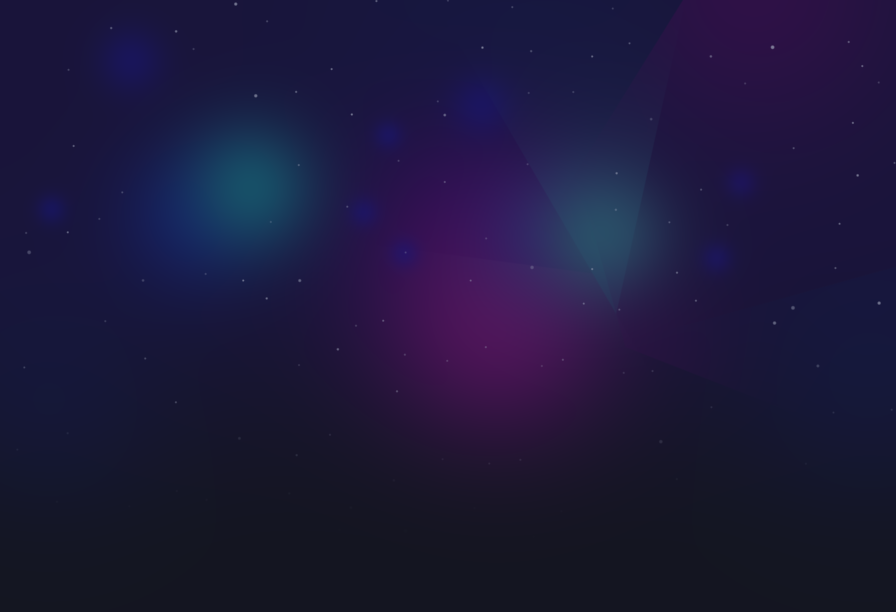
Write a Shadertoy shader that draws this background.

```glsl
// A dusky indigo sky with soft coloured glows, faint glassy facets and dim stars.
// Glows are Gaussian blends, facets are half planes that fade out,
// and stars come from a jittered, hashed grid.

const float ASPECT = 512.0 / 350.0;
const vec3 SKY_TOP = vec3(0.098, 0.080, 0.228);
const vec3 SKY_BOTTOM = vec3(0.078, 0.084, 0.128);
const vec3 NAVY = vec3(0.075, 0.105, 0.270);
const vec3 ORB_BLUE = vec3(0.095, 0.085, 0.470);
const vec3 MAGENTA = vec3(0.350, 0.070, 0.360);
const vec3 PLUM = vec3(0.210, 0.060, 0.290);
const vec3 TEAL = vec3(0.160, 0.340, 0.440);
const vec3 MIST = vec3(0.330, 0.220, 0.430);
const vec3 STAR_COLOR = vec3(0.62, 0.64, 0.72);
const float STAR_CELL = 0.075;
const float STAR_DENSITY = 0.52;
const float STAR_RADIUS = 0.0018;

// Large glows: centre, radius; then colour and opacity
const int GLOWS = 7;
const vec3 GLOW_SHAPE[GLOWS] = vec3[GLOWS](
    vec3(0.820, 0.950, 0.330), vec3(0.763, 0.625, 0.190),
    vec3(0.811, 0.475, 0.185), vec3(0.870, 0.615, 0.110),
    vec3(0.315, 0.645, 0.120), vec3(0.410, 0.693, 0.105),
    vec3(0.985, 0.615, 0.105));
const vec4 GLOW_TINT[GLOWS] = vec4[GLOWS](
    vec4(NAVY, 0.45), vec4(0.19, 0.05, 0.34, 0.75),
    vec4(MAGENTA, 0.82), vec4(0.19, 0.13, 0.42, 0.65),
    vec4(0.08, 0.13, 0.42, 0.75), vec4(0.09, 0.34, 0.42, 0.88),
    vec4(0.16, 0.34, 0.41, 0.85));

// Small blue orbs: centre, radius
const int ORBS = 8;
const vec3 ORB_SHAPE[ORBS] = vec3[ORBS](
    vec3(0.214, 0.901, 0.052), vec3(0.084, 0.658, 0.024),
    vec3(0.634, 0.779, 0.023), vec3(0.594, 0.653, 0.024),
    vec3(0.660, 0.586, 0.024), vec3(0.786, 0.828, 0.048),
    vec3(1.210, 0.702, 0.025), vec3(1.170, 0.578, 0.025));

// Corners shared by the facets
const vec2 APEX = vec2(1.006, 0.487);
const vec2 FAN_LEFT = vec2(0.802, 0.838);
const vec2 FAN_RIGHT = vec2(1.111, 0.962);

float glow(vec2 p, vec2 center, float radius) {
    vec2 d = (p - center) / radius;
    return exp(-dot(d, d));
}

// Smooth mask of the half plane to the left of the direction a -> b
float leftOf(vec2 p, vec2 a, vec2 b, float px) {
    vec2 e = normalize(b - a), d = p - a;
    return smoothstep(-px, px, e.x * d.y - e.y * d.x);
}

vec3 hash3(vec2 cell) {
    vec3 q = fract(cell.xyx * vec3(0.1031, 0.1030, 0.0973));
    q += dot(q, q.yxz + 33.33);
    return fract((q.xxy + q.yzz) * q.zyx);
}

float stars(vec2 p, float px) {
    vec2 cell = floor(p / STAR_CELL);
    vec3 h = hash3(cell + 17.0);
    vec3 k = hash3(cell + 91.0);
    vec2 center = (cell + 0.1 + 0.8 * h.xy) * STAR_CELL;
    float radius = STAR_RADIUS * mix(0.75, 1.7, pow(k.x, 6.0));
    float disc = 1.0 - smoothstep(radius - px, radius + px, length(p - center));
    return disc * step(h.z, STAR_DENSITY) * mix(0.3, 0.75, k.y * k.y);
}

void mainImage(out vec4 fragColor, in vec2 fragCoord) {
    vec2 p = fragCoord / iResolution.xy * vec2(ASPECT, 1.0);
    float px = 1.0 / iResolution.y;

    // Sky with a darkening lower half
    float lift = smoothstep(0.08, 0.62, p.y);
    vec3 color = mix(SKY_BOTTOM, SKY_TOP, lift);

    // Dim blue haze on the left
    color = mix(color, NAVY, 0.45 * glow(p, vec2(0.08, 0.36), 0.20));

    // Glows and orbs
    for (int i = 0; i < GLOWS; i++) {
        vec3 g = GLOW_SHAPE[i];
        color = mix(color, GLOW_TINT[i].rgb, GLOW_TINT[i].a * glow(p, g.xy, g.z));
    }
    for (int i = 0; i < ORBS; i++) {
        vec3 o = ORB_SHAPE[i];
        color = mix(color, ORB_BLUE, 0.50 * glow(p, o.xy, o.z));
    }

    // Facets: upper right plum, central fan, mid sheet, lower ray, right navy
    float plum = leftOf(p, vec2(1.115, 1.0), vec2(0.973, 0.771), px)
               * glow(p, vec2(1.23, 1.02), 0.25);
    float fan = leftOf(p, APEX, FAN_RIGHT, px) * leftOf(p, FAN_LEFT, APEX, px)
              * glow(p, vec2(1.0, 0.62), 0.21);
    float sheet = leftOf(p, vec2(0.954, 0.555), vec2(0.658, 0.594), px)
                * leftOf(p, APEX, FAN_LEFT, px)
                * glow(p, vec2(0.86, 0.54), 0.14);
    float ray = leftOf(p, vec2(1.021, 0.433), vec2(1.279, 0.332), px)
              * leftOf(p, APEX, vec2(1.021, 0.433), px)
              * glow(p, vec2(1.08, 0.42), 0.14);
    float navy = leftOf(p, vec2(1.466, 0.565), vec2(1.164, 0.481), px)
               * glow(p, vec2(1.42, 0.40), 0.22);
    color = mix(color, PLUM, 0.75 * plum);
    color = mix(color, TEAL, 0.28 * fan);
    color = mix(color, MIST, 0.16 * sheet);
    color = mix(color, PLUM, 0.30 * ray);
    color = mix(color, NAVY, 0.50 * navy);

    // Stars fade out toward the ground
    float starFade = smoothstep(0.10, 0.55, p.y);
    color = mix(color, STAR_COLOR, stars(p, px) * starFade);
    fragColor = vec4(color, 1.0);
}
```
